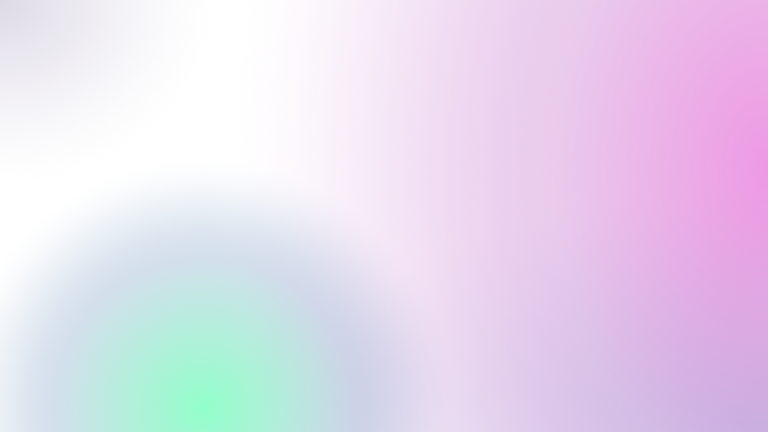
A Shadertoy shader for this background:

```glsl
// Soft pastel backdrop: a pink glow at right, mint at lower left, lavender corners on white.

// Canvas space: x runs 0..ASPECT, y runs 0..1 from the lower left.
const float ASPECT = 16.0 / 9.0;

const vec2 PINK_CENTER = vec2(1.778, 0.61);
const vec2 PINK_RADIUS = vec2(1.24, 1.86);
const float PINK_MID_STOP = 0.40;
const vec3 PINK_CORE = vec3(0.93, 0.60, 0.89);
const vec3 PINK_MID = vec3(0.915, 0.795, 0.927);

const vec2 MINT_CENTER = vec2(0.472, 0.055);
const vec2 MINT_RADIUS = vec2(0.58);
const float MINT_MID_STOP = 0.60;
const vec3 MINT_CORE = vec3(0.57, 1.00, 0.79);
const vec3 MINT_MID = vec3(0.83, 0.875, 0.925);

const vec2 LAVENDER_CENTER = vec2(1.778, 0.0);
const vec2 LAVENDER_RADIUS = vec2(1.15, 0.58);
const vec3 LAVENDER_TINT = vec3(0.86, 0.90, 0.955);

const vec2 GREY_CENTER = vec2(0.0, 1.0);
const vec2 GREY_RADIUS = vec2(0.50, 0.43);
const vec3 GREY_TINT = vec3(0.865, 0.85, 0.90);

const float DITHER = 1.0 / 255.0;

// Distance from a glow's center, reaching 1 at its elliptical rim.
float ellipseDistance(vec2 p, vec2 center, vec2 radius) {
    return length((p - center) / radius);
}

// Three-stop tint: core at 0, mid at midStop, white at 1.
vec3 radialTint(float d, float midStop, vec3 core, vec3 mid) {
    float outer = clamp((1.0 - d) / (1.0 - midStop), 0.0, 1.0);
    float inner = clamp(1.0 - d / midStop, 0.0, 1.0);
    // Ease the rim so that it melts into white.
    outer = mix(outer, smoothstep(0.0, 1.0, outer), 0.6);
    return mix(mix(vec3(1.0), mid, outer), core, inner);
}

// Single-colour tint that fades to white.
vec3 cornerTint(float d, vec3 tint) {
    return mix(vec3(1.0), tint, pow(max(1.0 - d, 0.0), 1.3));
}

float hash(vec2 p) {
    return fract(sin(dot(p, vec2(12.99, 78.23))) * 43758.5);
}

void mainImage(out vec4 fragColor, in vec2 fragCoord) {
    vec2 p = fragCoord / iResolution.xy * vec2(ASPECT, 1.0);

    // Main glows
    float pinkDistance = ellipseDistance(p, PINK_CENTER, PINK_RADIUS);
    float mintDistance = ellipseDistance(p, MINT_CENTER, MINT_RADIUS);
    vec3 color = radialTint(pinkDistance, PINK_MID_STOP, PINK_CORE, PINK_MID);
    color *= radialTint(mintDistance, MINT_MID_STOP, MINT_CORE, MINT_MID);

    // Corner shades
    color *= cornerTint(ellipseDistance(p, LAVENDER_CENTER, LAVENDER_RADIUS), LAVENDER_TINT);
    color *= cornerTint(ellipseDistance(p, GREY_CENTER, GREY_RADIUS), GREY_TINT);

    // Dither against banding
    color += (hash(fragCoord) - 0.5) * DITHER;
    fragColor = vec4(clamp(color, 0.0, 1.0), 1.0);
}
```
